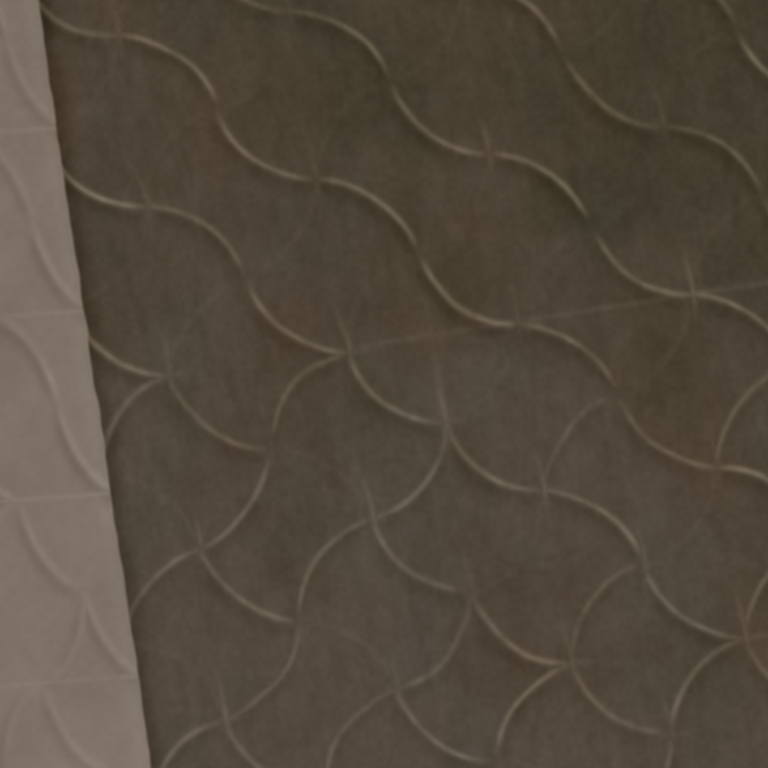
Reproduce this texture procedurally as a Shadertoy shader.

```glsl
const vec3 OLIVE = vec3(0.266, 0.236, 0.180);
const vec3 BROWN = vec3(0.300, 0.260, 0.209);
const vec3 TAUPE = vec3(0.322, 0.284, 0.242);
const vec3 PALE  = vec3(0.480, 0.437, 0.386);

float hash(vec2 p) {
    p = fract(p * vec2(0.1031, 0.1137));
    p += dot(p, p.yx + 33.33);
    return fract((p.x + p.y) * p.x * 17.0);
}

float noise(vec2 p) {
    vec2 i = floor(p), f = fract(p);
    f = f * f * (3.0 - 2.0 * f);
    return mix(mix(hash(i), hash(i + vec2(1, 0)), f.x),
               mix(hash(i + vec2(0, 1)), hash(i + vec2(1, 1)), f.x), f.y);
}

float fbm(vec2 p) {
    float sum = 0.0, amp = 0.5;
    for (int i = 0; i < 4; i++) {
        sum += amp * noise(p);
        p = p * 2.03 + 7.1;
        amp *= 0.5;
    }
    return sum;
}

float bell(float d, float width) {
    return exp(-d * d / (width * width));
}

// Panels whose pinwheel turns the other way
bool isFlipped(vec2 g) {
    return g.y > 2.0 || (g.y > 0.0 && g.x < 0.5);
}

// Wear: some arcs are pressed more faintly than others
float arcStrength(vec2 cell, vec2 parity, bool flipped) {
    float wear = 0.7 + 0.4 * hash(cell + 40.0);
    bool diagonal = parity.x == parity.y;
    if (flipped) return wear * (diagonal && parity.x > 0.5 ? 0.1 : 0.72);
    if (diagonal) return wear;
    return wear * (cell.y > 0.5 && parity.x < 0.5 ? 0.55 : 0.12);
}

// Shallow arc ridges, one in each half-unit cell, fading at their ends
float ridges(vec2 g, float width) {
    const float PUSH = 0.2;
    float radius = length(vec2(1.0 + PUSH, PUSH));
    vec2 p = g * 2.0, base = floor(p);
    float height = 0.0;
    for (int y = -1; y <= 1; y++)
    for (int x = -1; x <= 1; x++) {
        vec2 cell = base + vec2(x, y);
        vec2 parity = mod(cell, 2.0);
        bool flipped = isFlipped((cell + 0.5) * 0.5);
        vec2 center = vec2(parity.y, 1.0 - parity.x);
        if (flipped) center = 1.0 - center;
        vec2 q = (p - cell - center) * (1.0 - 2.0 * center);
        float ends = smoothstep(-0.15, 0.3, min(q.x, q.y));
        float line = bell(length(q + PUSH) - radius, width) * ends;
        height = max(height, line * arcStrength(cell, parity, flipped));
    }
    return height;
}

// Short crossed strokes at the meeting points
float ticks(vec2 g) {
    vec2 cell = floor(g + 0.5), p = g - cell;
    float tall = bell(p.x + 0.5 * p.y * p.y - 0.01, 0.02) * bell(p.y + 0.05, 0.16);
    float wide = bell(p.y, 0.02) * bell(p.x - 0.03, 0.1);
    return max(tall, 0.6 * wide) * (0.4 + 0.6 * hash(cell + 11.0));
}

// Faint joints between the panels
float joints(vec2 g) {
    float across = bell(g.y + 0.01, 0.02) * smoothstep(-0.1, 0.3, g.x);
    float down = bell(g.x - 0.5, 0.025) * smoothstep(-0.25, 0.0, g.y)
               * (1.0 - smoothstep(0.4, 1.1, g.y));
    return max(across, down);
}

// Soft speckle at two sizes
float grain(vec2 uv) {
    return 0.5 * noise(uv * 95.0) + 0.5 * noise(uv * 180.0 + 5.0) - 0.5;
}

vec3 darkCloth(vec2 uv, vec2 g) {
    float blotch = fbm(uv * 8.0 + 3.0);
    float tone = 1.10 - 0.85 * uv.y - 0.28 * uv.x + 1.1 * (blotch - 0.47);
    vec3 color = mix(OLIVE, BROWN, smoothstep(0.0, 0.42, tone));
    color = mix(color, TAUPE, smoothstep(0.5, 0.85, tone));
    color += vec3(0.03, 0.008, 0.0) * (fbm(uv * vec2(13.0, 7.0) + 20.0) - 0.47);

    // Brushed fibres and speckle
    color += 0.035 * (fbm(g * vec2(18.0, 5.0)) - 0.47);
    color += 0.032 * grain(uv);

    // Ridges, broken up near the cell centres and roughened along their length
    vec2 warp = 0.04 * (vec2(noise(g * 3.0), noise(g * 3.0 + 9.0)) - 0.5);
    vec2 w = g + warp;
    float gap = 1.0 - 0.65 * bell(length(fract(w) - 0.5), 0.09);
    float light = max(ridges(w, 0.04) * gap, 0.55 * ticks(w));
    light = max(light, 0.3 * ticks(w + 0.5) * step(0.2, w.y));
    float shade = ridges(w + vec2(0.015, -0.05), 0.1);
    float fade = 0.35 + 0.75 * noise(uv * 17.0) + 0.45 * noise(uv * 70.0);
    color += vec3(0.122, 0.116, 0.105) * light * fade;
    color -= 0.034 * shade * (1.0 - light);
    return color + 0.03 * joints(g) * fade;
}

vec3 paleStrip(vec2 uv) {
    vec2 g = inverse(mat2(0.135, 0.01, 0.033, -0.238)) * (uv - vec2(0.026, 0.349));
    float light = max(ridges(g, 0.07), 0.6 * bell(fract(g.y + 0.5) - 0.5, 0.015));
    float shade = ridges(g + vec2(0.06, -0.03), 0.11);
    vec3 color = PALE + 0.06 * (fbm(uv * 9.0) - 0.47) - 0.025 * (uv.y - 0.5);
    color += 0.02 * grain(uv);
    float fade = 0.5 + noise(uv * 18.0);
    return color + 0.032 * light * fade - 0.042 * shade * (1.0 - light);
}

void mainImage(out vec4 fragColor, in vec2 fragCoord) {
    vec2 uv = fragCoord / iResolution.xy;
    vec2 g = inverse(mat2(0.2253, 0.0352, 0.0352, -0.2214)) * (uv - vec2(0.449, 0.544));

    // Slanted border with a slightly uneven edge
    float edge = uv.x - 0.0495 - 0.1484 * (1.0 - uv.y) - 0.003 * (noise(uv.yy * 28.0) - 0.5);
    vec3 dark = darkCloth(uv, g) - 0.06 * bell(edge, 0.016);
    vec3 pale = paleStrip(uv) + 0.015 * bell(edge + 0.012, 0.01);
    fragColor = vec4(mix(pale, dark, smoothstep(-0.003, 0.003, edge)), 1.0);
}
```
